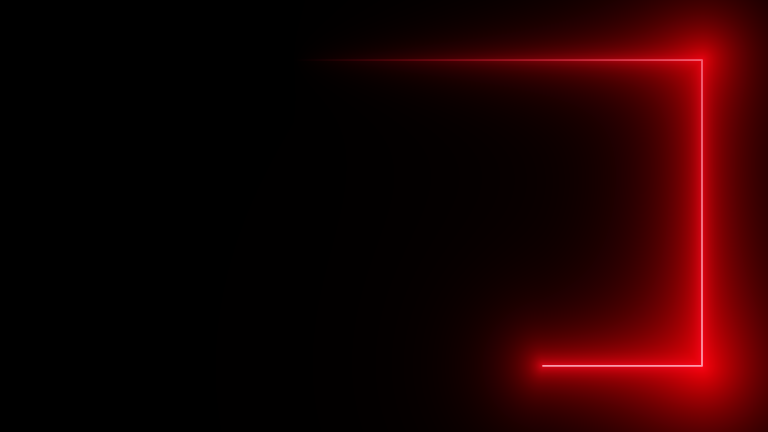
Write a WebGL 1 fragment shader that draws this background.

```glsl
precision highp float;
// Red neon bracket on black: three lit strokes that brighten along their path.
uniform vec2 u_resolution;

const vec2 SCENE_SIZE = vec2(16.0 / 9.0, 1.0);
const vec3 HALO_RED = vec3(0.94, 0.0, 0.015);
const vec3 HOT_RED = vec3(1.0, 0.04, 0.16);
const vec3 CORE_PINK = vec3(1.0, 0.76, 0.80);
const float CORE_HALF_WIDTH = 0.0016;

// Returns the distance to a segment and the position along it, from 0 to 1.
vec2 segmentField(vec2 p, vec2 a, vec2 b) {
  vec2 ab = b - a;
  float along = clamp(dot(p - a, ab) / dot(ab, ab), 0.0, 1.0);
  return vec2(length(p - a - ab * along), along);
}

// Lights add up without exceeding full brightness.
vec3 screenBlend(vec3 base, vec3 light) {
  return 1.0 - (1.0 - base) * (1.0 - clamp(light, 0.0, 1.0));
}

// Soft halo: power and reach are given at both ends of the stroke.
vec3 strokeHalo(vec2 field, vec2 power, vec2 reach) {
  float strength = mix(power.x, power.y, field.y);
  float near = exp(-field.x / mix(reach.x, reach.y, field.y));
  float wide = 0.08 * exp(-field.x / 0.22);
  return HALO_RED * strength * (near + wide);
}

// Thin bright filament with a tight hot rim.
vec3 strokeCore(vec2 field, vec2 power, float pixel) {
  float strength = mix(power.x, power.y, field.y);
  float line = 1.0 - smoothstep(CORE_HALF_WIDTH - 0.7 * pixel,
                                CORE_HALF_WIDTH + 0.7 * pixel, field.x);
  vec3 lineColor = mix(HOT_RED, CORE_PINK, strength * strength);
  vec3 rim = HOT_RED * 0.55 * strength * strength * exp(-field.x / 0.012);
  return screenBlend(rim, lineColor * line * strength);
}

void main() {
  vec2 p = gl_FragCoord.xy / u_resolution * SCENE_SIZE;
  float pixel = SCENE_SIZE.y / u_resolution.y;

  // Corners of the open frame
  vec2 topStart = vec2(0.680, 0.861);
  vec2 topCorner = vec2(1.625, 0.861);
  vec2 lowCorner = vec2(1.625, 0.153);
  vec2 lowEnd = vec2(1.257, 0.153);

  vec2 top = segmentField(p, topStart, topCorner);
  vec2 side = segmentField(p, topCorner, lowCorner);
  vec2 low = segmentField(p, lowCorner, lowEnd);

  // Halos
  vec3 color = strokeHalo(top, vec2(0.0, 0.60), vec2(0.025, 0.075));
  color = screenBlend(color, strokeHalo(side, vec2(0.62, 0.78), vec2(0.085, 0.105)));
  color = screenBlend(color, strokeHalo(low, vec2(0.72, 0.66), vec2(0.100, 0.070)));

  // Filaments
  vec3 core = strokeCore(top, vec2(0.0, 0.85), pixel);
  core = max(core, strokeCore(side, vec2(0.85, 1.0), pixel));
  core = max(core, strokeCore(low, vec2(1.0, 1.0), pixel));

  gl_FragColor = vec4(screenBlend(color, core), 1.0);
}
```
